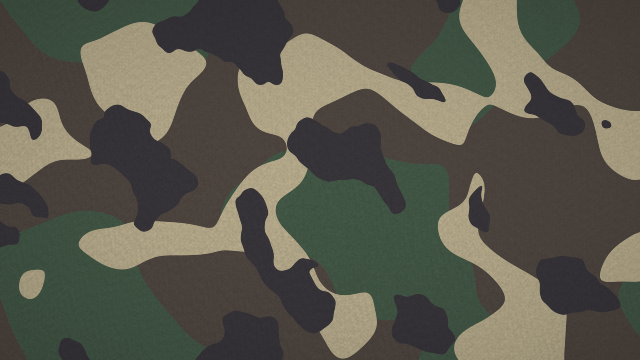
A Shadertoy shader for this pattern:

```glsl
// Woodland camouflage cloth: brown ground under green, tan and black lobed patches.

// Colours
const vec3 BROWN = vec3(0.282, 0.250, 0.228);
const vec3 GREEN = vec3(0.240, 0.314, 0.252);
const vec3 TAN   = vec3(0.655, 0.613, 0.500);
const vec3 BLACK = vec3(0.199, 0.191, 0.210);

// Coverage thresholds, in standard deviations of each patch field
const float GREEN_LEVEL = 0.14;
const float TAN_LEVEL   = 0.52;
const float BLACK_LEVEL = 0.78;

// Patch shape: x = cycles per canvas height, y = bandwidth, z = stretch, w = lean angle
const vec4 GREEN_SHAPE = vec4(1.6, 0.7, 1.6, -0.55);
const vec4 TAN_SHAPE   = vec4(2.2, 0.9, 1.2, -0.20);
const vec4 BLACK_SHAPE = vec4(3.2, 1.1, 1.6, -1.05);

// Bends that form lobes and fingers: x = cells per canvas height, y = reach
const vec2 GREEN_LOBES  = vec2(4.0, 0.17);
const vec2 TAN_LOBES    = vec2(4.8, 0.22);
const vec2 BLACK_LOBES  = vec2(7.0, 0.16);
const vec2 BLACK_RAGGED = vec2(24.0, 0.036);

const vec2  TILE         = vec2(16.0 / 9.0, 1.0); // period of the patch fields
const int   MODES_X      = 8;
const int   MODES_Y      = 5;
const float EDGE_WIDTH   = 0.55; // in pixels to each side
const float GRAIN_SCALE  = 360.0;
const float GRAIN_AMOUNT = 0.15;
const float VIGNETTE     = 0.17;
const float TAU          = 6.28319;

float hash(vec2 p) {
    return fract(sin(dot(p, vec2(127.1, 311.7))) * 43758.5);
}

// Smooth value noise, 0 to 1
float noise(vec2 p) {
    vec2 i = floor(p), f = fract(p);
    f = f * f * f * (f * (f * 6.0 - 15.0) + 10.0);
    float low  = mix(hash(i), hash(i + vec2(1.0, 0.0)), f.x);
    float high = mix(hash(i + vec2(0.0, 1.0)), hash(i + vec2(1.0, 1.0)), f.x);
    return mix(low, high, f.y);
}

// Random displacement centred on zero, on a turned grid
vec2 wobble(vec2 p, vec2 lobes, float seed) {
    vec2 q = mat2(0.8, 0.6, -0.6, 0.8) * p * lobes.x + seed * 13.7;
    return lobes.y * (vec2(noise(q), noise(q + 41.3)) - 0.5);
}

// Band of random waves with zero mean and unit variance over one tile
float patchField(vec2 p, vec4 shape, float seed) {
    vec2 along = vec2(cos(shape.w), sin(shape.w));
    vec2 across = vec2(-along.y, along.x);
    float sum = 0.0, power = 0.0;
    for (int n = 0; n <= MODES_Y; n++) {
        for (int m = -MODES_X; m <= MODES_X; m++) {
            if (n == 0 && m <= 0) continue; // mirrored or constant waves
            vec2 mode = vec2(float(m), float(n));
            vec2 wave = mode / TILE;
            float size = length(vec2(dot(wave, along) * shape.z, dot(wave, across)));
            float offBand = (size - shape.x) / shape.y;
            float weight = exp(-offBand * offBand);
            if (weight < 0.01) continue;
            float phase = hash(mode + seed * 17.0);
            sum += weight * cos(TAU * (dot(wave, p) + phase));
            power += 0.5 * weight * weight;
        }
    }
    return sum * inversesqrt(power);
}

// Antialiased coverage where the field exceeds the level
float coverage(float field, float level) {
    float slope = length(vec2(dFdx(field), dFdy(field)));
    float edge = EDGE_WIDTH * slope + 1e-5;
    return smoothstep(-edge, edge, field - level);
}

void mainImage(out vec4 fragColor, in vec2 fragCoord) {
    vec2 p = fragCoord / iResolution.y;

    // Bend each layer on its own so that the outlines do not run parallel
    vec2 greenP = p + wobble(p, GREEN_LOBES, 1.0);
    vec2 tanP   = p + wobble(p, TAN_LOBES, 2.0);
    vec2 blackP = p + wobble(p, BLACK_LOBES, 3.0) + wobble(p, BLACK_RAGGED, 4.0);

    // Printed layers, from the ground up
    vec3 color = BROWN;
    color = mix(color, GREEN, coverage(patchField(greenP, GREEN_SHAPE, 1.0), GREEN_LEVEL));
    color = mix(color, TAN,   coverage(patchField(tanP,   TAN_SHAPE,   2.0), TAN_LEVEL));
    color = mix(color, BLACK, coverage(patchField(blackP, BLACK_SHAPE, 3.0), BLACK_LEVEL));

    // Cloth grain and darker corners
    vec2 centred = 2.0 * fragCoord / iResolution.xy - 1.0;
    color *= 1.0 + GRAIN_AMOUNT * (noise(p * GRAIN_SCALE) - 0.5);
    color *= 1.0 + VIGNETTE * (1.0 / 3.0 - 0.5 * dot(centred, centred));

    fragColor = vec4(color, 1.0);
}
```
